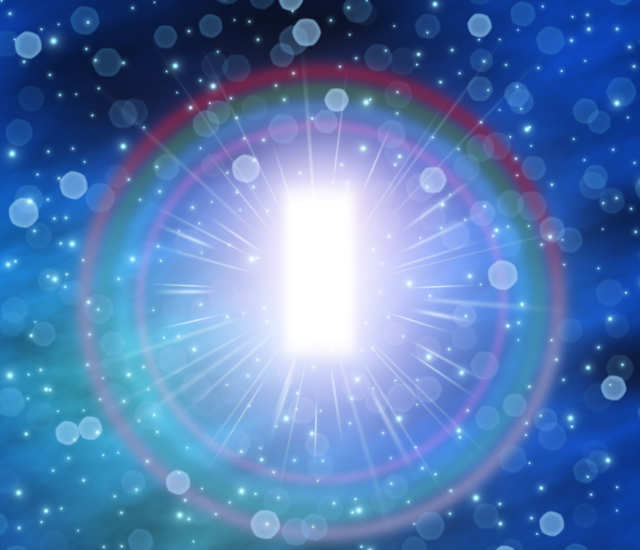
Give the GLSL for this background, as a Shadertoy shader.

```glsl
// A glowing doorway inside a rainbow halo, with rays, bokeh discs and sparkles on blue clouds.

const vec2 RING_CENTRE = vec2(0.003, -0.05);
const vec2 RING_SCALE = vec2(0.975, 1.0);
const vec2 RAY_CENTRE = vec2(0.0, -0.03);
const vec2 DOOR_CENTRE = vec2(-0.001, 0.005);
const vec2 DOOR_HALF = vec2(0.055, 0.137);
const float RAY_COUNT = 46.0;
const float BOKEH_CELL = 0.115;
const float TAU = 6.2832;

const vec3 BLUE = vec3(0.04, 0.24, 0.66);
const vec3 NAVY = vec3(0.03, 0.06, 0.14);
const vec3 SKY = vec3(0.06, 0.44, 0.82);
const vec3 TEAL = vec3(0.18, 0.68, 0.77);
const vec3 GREEN = vec3(0.17, 0.43, 0.47);
const vec3 LIT_BLUE = vec3(0.54, 0.52, 0.90);
const vec3 VIOLET = vec3(0.42, 0.24, 0.50);
const vec3 PALE_VIOLET = vec3(0.84, 0.77, 1.0);
const vec3 RING_RED = vec3(0.52, 0.13, 0.28);
const vec3 RING_PALE = vec3(0.56, 0.56, 0.74);
const vec3 RING_GREEN = vec3(0.25, 0.42, 0.30);
const vec3 RING_TEAL = vec3(0.28, 0.63, 0.72);
const vec3 RING_BLUE = vec3(0.05, 0.20, 0.32);
const vec3 INNER_PINK = vec3(0.26, 0.04, 0.18);
const vec3 DISC_CYAN = vec3(0.25, 0.72, 0.95);
const vec3 DISC_PINK = vec3(0.88, 0.82, 1.0);
const vec3 SPARK = vec3(0.60, 0.93, 1.0);

vec2 hash2(vec2 p) {
    vec3 q = fract(p.xyx * vec3(0.1031, 0.1030, 0.0973));
    q += dot(q, q.yzx + 33.33);
    return fract((q.xx + q.yz) * q.zy);
}

float gradientNoise(vec2 p) {
    vec2 i = floor(p), f = fract(p);
    vec2 u = f * f * f * (f * (f * 6.0 - 15.0) + 10.0);
    vec2 x = vec2(1, 0), y = vec2(0, 1);
    float a = dot(hash2(i) * 2.0 - 1.0, f);
    float b = dot(hash2(i + x) * 2.0 - 1.0, f - x);
    float c = dot(hash2(i + y) * 2.0 - 1.0, f - y);
    float d = dot(hash2(i + 1.0) * 2.0 - 1.0, f - 1.0);
    return mix(mix(a, b, u.x), mix(c, d, u.x), u.y);
}

float fbm(vec2 p) {
    float sum = 0.0, amp = 0.6;
    for (int i = 0; i < 5; i++) {
        sum += amp * gradientNoise(p);
        p = p * 2.03 + 17.0;
        amp *= 0.55;
    }
    return sum;
}

mat2 rotation(float a) { return mat2(cos(a), -sin(a), sin(a), cos(a)); }

float blob(vec2 p, vec2 centre, vec2 radii) {
    vec2 q = (p - centre) / radii;
    return exp(-dot(q, q));
}

float band(float x, float centre, float width) {
    float d = (x - centre) / width;
    return exp(-d * d);
}

vec3 screen(vec3 base, vec3 light) { return 1.0 - (1.0 - base) * (1.0 - clamp(light, 0.0, 1.0)); }

vec3 clouds(vec2 p) {
    vec3 col = mix(BLUE, SKY, 0.9 * blob(p, vec2(-0.50, 0.03), vec2(0.30, 0.17)));
    col = mix(col, SKY, 0.6 * blob(p, vec2(0.36, -0.02), vec2(0.16, 0.26)));
    col = mix(col, NAVY, blob(p, vec2(-0.06, 0.45), vec2(0.38, 0.18)));
    col = mix(col, NAVY, 0.85 * blob(p, vec2(-0.36, 0.33), vec2(0.21, 0.12)));
    col = mix(col, NAVY, 0.85 * blob(p, vec2(0.57, -0.17), vec2(0.13, 0.06)));
    col = mix(col, NAVY, 0.5 * blob(p, vec2(0.56, 0.12), vec2(0.12, 0.09)));
    col = mix(col, NAVY, 0.35 * blob(p, vec2(0.48, -0.50), vec2(0.20, 0.12)));
    col = mix(col, GREEN, 0.95 * blob(p, vec2(-0.20, -0.46), vec2(0.40, 0.15)));
    col = mix(col, TEAL, blob(p, vec2(-0.37, -0.19), vec2(0.29, 0.19)));
    float n = fbm(rotation(0.4) * p * vec2(3.0, 7.0) + 5.0);
    return col * clamp(1.0 + 0.8 * n, 0.6, 1.4);
}

// Thin wedges of light that fade in and out along their length
float rays(vec2 p) {
    float sum = 0.0;
    for (float i = 0.0; i < RAY_COUNT; i++) {
        vec2 h = hash2(vec2(i, 7.0)), k = hash2(vec2(i, 31.0));
        float angle = (i + h.x) * TAU / RAY_COUNT;
        vec2 dir = vec2(cos(angle), sin(angle));
        float along = dot(p, dir), across = dot(p, vec2(-dir.y, dir.x));
        float start = 0.09 + 0.10 * h.y;
        float end = start + mix(0.14, 0.55, k.x * k.x);
        float width = 0.0008 + max(along, 0.0) * mix(0.004, 0.016, k.y * k.y);
        float fade = smoothstep(start, start + 0.06, along) * (1.0 - smoothstep(start + 0.05, end, along));
        sum += mix(0.75, 0.18, k.x) * fade * band(across, 0.0, width);
    }
    return sum;
}

// Rounded hexagons scattered on a jittered grid; x is opacity, y is whiteness
vec2 bokeh(vec2 p, float seed) {
    vec2 id = floor(p / BOKEH_CELL);
    vec2 h = hash2(id + seed), k = hash2(id + seed + 57.0);
    vec2 q = abs(p - (id + 0.5 + 0.5 * (h - 0.5)) * BOKEH_CELL);
    float hexagon = max(q.x, dot(q, vec2(0.5, 0.866)));
    float d = mix(length(q), hexagon, 0.35) - mix(0.021, 0.027, k.x);
    float disc = (1.0 - smoothstep(-0.003, 0.002, d)) * (0.85 + 0.3 * smoothstep(-0.012, 0.0, d));
    float bright = step(0.965, k.y);
    return vec2(disc * step(0.45, k.y) * mix(0.06 + 0.22 * h.x, 0.6, bright), bright);
}

float sparkles(vec2 p, float cell, float size) {
    vec2 id = floor(p / cell);
    vec2 h = hash2(id + 11.0), k = hash2(id + 83.0);
    vec2 q = (p - (id + 0.5 + 0.55 * (h - 0.5)) * cell) / (size * mix(0.6, 1.2, k.x));
    float r2 = dot(q, q);
    return step(0.58, k.y) * (exp(-r2) + 0.3 * exp(-r2 / 8.0));
}

void mainImage(out vec4 fragColor, in vec2 fragCoord) {
    vec2 p = (fragCoord - 0.5 * iResolution.xy) / iResolution.y;
    vec3 col = clouds(p);

    // Light within the halo, violet above and blue below
    col = screen(col, LIT_BLUE * blob(p, vec2(0.0, -0.09), vec2(0.32, 0.28)));
    col = screen(col, VIOLET * blob(p, vec2(0.05, 0.10), vec2(0.24, 0.16)));
    col = screen(col, PALE_VIOLET * 0.88 * blob(p, vec2(0.0, -0.01), vec2(0.19, 0.22)));

    // Rainbow halo, vivid at the top and pale below, with a thin inner ring
    vec2 r = (p - RING_CENTRE) * RING_SCALE;
    float ring = length(r);
    float pale = smoothstep(0.34, -0.06, r.y + 0.15 * r.x);
    col = screen(col, RING_BLUE * band(ring, 0.357, 0.022));
    col = mix(col, mix(RING_GREEN, RING_TEAL, pale), 0.65 * band(ring, 0.386, 0.020));
    col = mix(col, mix(RING_RED, RING_PALE, pale), 0.75 * band(ring, 0.420, 0.018));
    col = screen(col, INNER_PINK * band(ring, 0.322, 0.011));

    // Bokeh, pale near the middle and cyan outside
    vec3 tint = mix(DISC_CYAN, DISC_PINK, blob(p, RING_CENTRE, vec2(0.47)));
    for (float i = 0.0; i < 3.0; i++) {
        vec2 disc = bokeh(rotation(0.5 + 0.9 * i) * p + 0.037 * i, 19.0 * i);
        col = mix(col, mix(tint, vec3(0.9, 0.95, 1.0), 0.4 * disc.y), disc.x);
    }

    // Rays and sparkles
    col = screen(col, vec3(0.78, 0.9, 1.0) * rays(p - RAY_CENTRE));
    float stars = 0.75 * sparkles(rotation(0.3) * p, 0.042, 0.0024);
    stars += 0.9 * sparkles(rotation(1.1) * p, 0.095, 0.0050);
    col = screen(col, SPARK * stars);

    // Doorway with soft ends and a column of light above
    vec2 q = abs(p - DOOR_CENTRE) - DOOR_HALF;
    float outside = length(max(q, 0.0));
    col = screen(col, vec3(0.95, 0.85, 1.0) * 0.75 * exp(-outside / 0.045));
    col = screen(col, PALE_VIOLET * 0.5 * blob(p, vec2(0.0, 0.13), vec2(0.08, 0.11)));
    vec2 fill = 1.0 - smoothstep(vec2(-0.012, -0.03), vec2(0.022, 0.04), q);
    col = mix(col, vec3(1.0), fill.x * fill.y);

    fragColor = vec4(col, 1.0);
}
```
